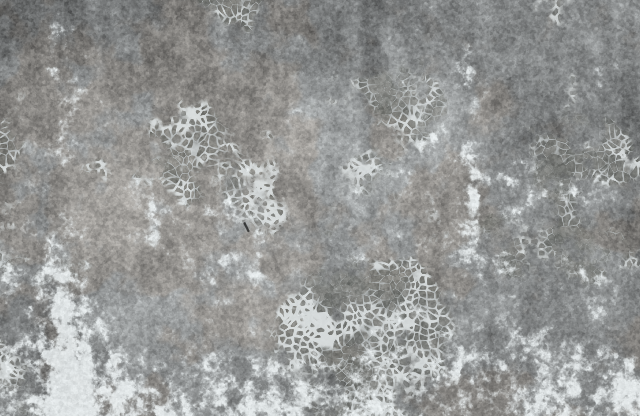
A Shadertoy shader for this texture:

```glsl
vec2 hash2(vec2 p) {
    vec3 q = fract(p.xyx * vec3(0.1031, 0.1030, 0.0973));
    q += dot(q, q.yzx + 33.33);
    return fract((q.xx + q.yz) * q.zy);
}

// Smooth cellular noise: random values blended around jittered points
float softCells(vec2 p) {
    vec2 cell = floor(p);
    float sum = 0.0, total = 0.0;
    for (int y = -1; y <= 1; y++)
    for (int x = -1; x <= 1; x++) {
        vec2 id = cell + vec2(x, y);
        vec2 d = id + hash2(id) - p;
        float weight = exp(-5.0 * dot(d, d));
        sum += weight * hash2(id + 71.0).x;
        total += weight;
    }
    return sum / total;
}

// Layered cellular noise, signed, mostly within -1..1
float grunge(vec2 p, int octaves) {
    float sum = 0.0, total = 0.0, amp = 1.0;
    for (int i = 0; i < octaves; i++) {
        sum += amp * (softCells(p) - 0.5);
        total += amp;
        amp *= 0.6;
        p = p * 2.03 + 17.3;
    }
    return 4.0 * sum / total;
}

// x: gap between the two nearest cells, y: random value of the chip
vec2 crackle(vec2 p) {
    vec2 cell = floor(p);
    float near = 9.0, second = 9.0, tint = 0.0;
    for (int y = -1; y <= 1; y++)
    for (int x = -1; x <= 1; x++) {
        vec2 id = cell + vec2(x, y);
        vec2 jitter = hash2(id);
        float d = length(id + jitter - p);
        if (d < near) {
            second = near;
            near = d;
            tint = jitter.x;
        } else {
            second = min(second, d);
        }
    }
    return vec2(second - near, tint);
}

float bell(float x, float center, float width) {
    float d = (x - center) / width;
    return exp(-d * d);
}

// Vertical run of mineral deposit between two heights
float streak(vec2 p, float x, float width, float low, float high) {
    float span = smoothstep(low - 0.08, low + 0.08, p.y)
               * (1.0 - smoothstep(high - 0.08, high + 0.08, p.y));
    return span * bell(p.x, x, width);
}

float nick(vec2 p, vec2 a, vec2 b) {
    vec2 pa = p - a, ba = b - a;
    return length(pa - ba * clamp(dot(pa, ba) / dot(ba, ba), 0.0, 1.0));
}

void mainImage(out vec4 fragColor, in vec2 fragCoord) {
    const vec3 warmGrey = vec3(1.015, 1.0, 0.975);
    const vec3 coolGrey = vec3(0.98, 1.0, 1.005);
    const vec3 chipDark = vec3(0.40, 0.41, 0.39);
    const vec3 chipLight = vec3(0.53, 0.53, 0.51);
    const vec3 limePale = vec3(0.72, 0.74, 0.745);
    const vec3 limeWhite = vec3(0.90, 0.92, 0.925);

    vec2 p = fragCoord / iResolution.y;
    float pixel = 1.0 / iResolution.y;

    // Noise layers from broad to fine
    float broad = grunge(p * 2.2 + 4.0, 4);
    float mid = grunge(p * 8.0 + 31.0, 4);
    float fine = grunge(p * 38.0, 3);
    float grain = grunge(p * 150.0, 2);
    float drips = grunge(p * vec2(24.0, 1.6), 3);
    float haze = smoothstep(0.0, 0.8, grunge(p * 4.5 + 63.0, 3));

    // Bare concrete
    float tone = 0.56 + 0.055 * broad + 0.045 * mid + 0.035 * drips
               + 0.045 * fine + 0.05 * grain + 0.06 * haze;
    tone -= 0.04 * smoothstep(0.35, 1.0, p.y) + 0.03 * bell(p.x, 0.0, 0.12);
    vec3 col = tone * mix(warmGrey, coolGrey, smoothstep(-0.3, 0.5, mid - broad + haze));

    // Crackled paint patches, denser at lower left and along the seam
    float seam = bell(p.y + 0.01 * mid, 0.36, 0.03);
    float bias = 0.12 - 0.6 * smoothstep(0.65, 0.95, p.y)
               - 0.28 * smoothstep(0.75, 1.2, p.x) + 0.25 * seam;
    float patches = smoothstep(0.0, 0.4, grunge(p * 3.6 + 12.0, 4) + 0.2 * fine + bias);
    vec2 warp = vec2(grunge(p * 14.0 + 5.0, 2), grunge(p * 14.0 + 47.0, 2));
    const float chipsPerHeight = 56.0;
    vec2 chip = crackle((p + 0.007 * warp) * chipsPerHeight);
    float opening = grunge(p * 10.0 + 83.0, 3) + 0.3 * fine;
    float gapWidth = 0.16 + 0.22 * opening;
    float blur = 0.06 + 0.5 * chipsPerHeight * pixel;
    float gap = 1.0 - smoothstep(gapWidth - blur, gapWidth + blur, chip.x);
    vec3 chipColor = mix(chipDark, chipLight, chip.y) + 0.04 * grain;
    col = mix(col, chipColor, 0.65 * patches);
    vec3 gapColor = mix(limePale, limeWhite, smoothstep(-0.2, 0.7, opening));
    col = mix(col, gapColor, 0.85 * gap * patches);

    // Lime deposits: runs, rising damp at the foot, scattered flecks
    vec2 q = p + vec2(0.02 * mid, 0.0);
    float deposit = 0.55 * streak(q, 0.14, 0.05, -0.1, 1.1)
                  + 0.75 * streak(q, 0.17, 0.07, -0.1, 0.30)
                  + 0.70 * streak(q, 1.13, 0.022, 0.45, 0.90)
                  + 0.45 * streak(q, 1.15, 0.06, 0.30, 0.52)
                  + 0.55 * streak(q, 0.375, 0.03, 0.38, 0.60)
                  + 0.45 * streak(q, 1.41, 0.03, 0.45, 0.75)
                  + 0.45 * streak(q, 1.27, 0.04, 0.55, 0.70)
                  + 0.40 * streak(q, 0.48, 0.06, 0.62, 0.80);
    deposit += 0.75 * (1.0 - smoothstep(0.0, 0.26, p.y + 0.04 * broad));
    deposit += 0.18 * seam + 0.3 * grunge(p * 3.0 + 27.0, 3) + 0.15 * drips;
    float cover = smoothstep(0.0, 0.9, deposit + 0.5 * fine + 0.3 * mid + 0.12 * grain - 0.52);
    vec3 lime = mix(limePale, limeWhite, cover) + 0.03 * grain;
    col = mix(col, lime, 0.9 * cover);

    // Small dark nick
    float mark = nick(p, vec2(0.588, 0.463), vec2(0.597, 0.445));
    col *= 1.0 - 0.65 * (1.0 - smoothstep(0.001, 0.001 + 1.5 * pixel, mark));

    fragColor = vec4(clamp(col, 0.0, 1.0), 1.0);
}
```
